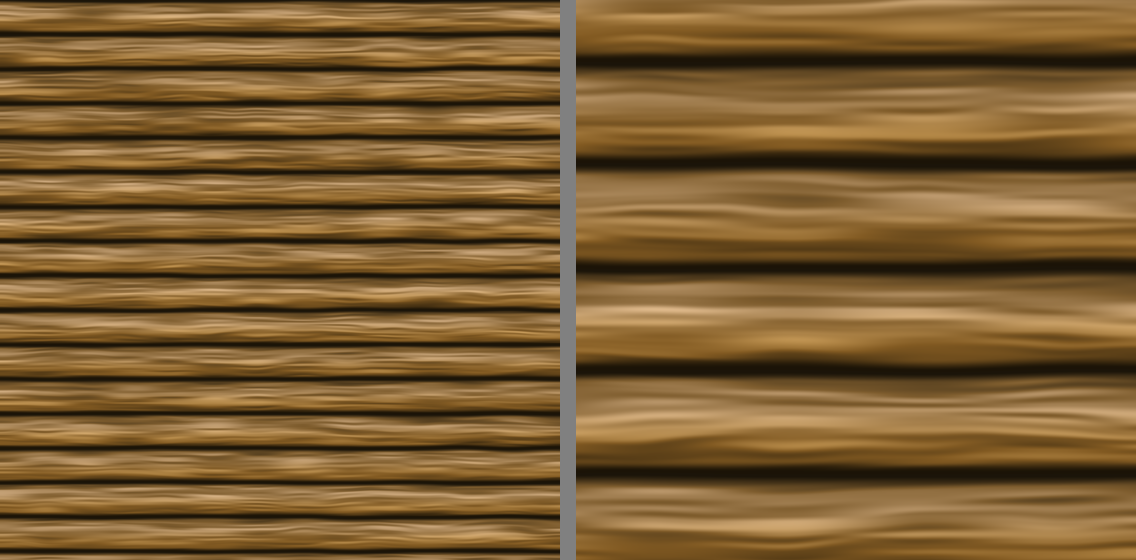
Left, the full canvas; right, a detail of the centre.
This texture is drawn by a Shadertoy shader. Its source:

```glsl
// Stacked horizontal logs: rounded brown bands parted by dark soft seams.
// Each band gets a shading profile, covered by fine wavy wood grain made
// of stretched value noise, and a colour ramp turns the tone into brown.

#define LOGS 16.25          // bands over the canvas height, from the top
#define SEAM_WIDTH 0.13     // soft half width of a seam, in bands
#define SEAM_WOBBLE 0.05    // unevenness of the seams, in bands
#define GRAIN_ROWS 270.0    // fine grain cells over the height
#define GRAIN_COLUMNS 13.0  // fine grain cells over the width
#define GRAIN_WAVE 0.007    // vertical bending of the grain
#define GRAIN_STRENGTH 0.46 // contrast of the grain
#define SAMPLES 3           // vertical samples per pixel

const vec3 SHADOW = vec3(0.105, 0.078, 0.032);
const vec3 BROWN = vec3(0.50, 0.36, 0.165);
const vec3 TAN = vec3(0.71, 0.56, 0.36);

float hash(vec2 p) {
    vec3 q = fract(p.xyx * 0.1031);
    q += dot(q, q.yzx + 33.33);
    return fract((q.x + q.y) * q.z);
}

float noise(vec2 p) {
    vec2 cell = floor(p), f = fract(p);
    f = f * f * (3.0 - 2.0 * f);
    float low = mix(hash(cell), hash(cell + vec2(1, 0)), f.x);
    float high = mix(hash(cell + vec2(0, 1)), hash(cell + vec2(1, 1)), f.x);
    return mix(low, high, f.y);
}

// Signed wood grain: long fibres bent by broad waves
float woodGrain(vec2 uv) {
    float bend = noise(uv * vec2(9.0, 34.0) + 7.0) - 0.5;
    bend += 0.4 * (noise(uv * vec2(24.0, 70.0) + 31.0) - 0.5);
    uv.y += GRAIN_WAVE * bend;
    vec2 cells = vec2(GRAIN_COLUMNS, GRAIN_ROWS);
    float fine = noise(uv * cells) - 0.5;
    float coarse = noise(uv * cells * vec2(0.8, 0.53) + 57.0) - 0.5;
    float patches = noise(uv * vec2(4.0, 48.0) + 83.0) - 0.5;
    return 0.72 * fine + 0.38 * coarse + 0.16 * patches;
}

// Dark to light wood; tones above the last stop run on into pale highlights
vec3 woodColour(float tone) {
    vec3 dark = mix(SHADOW, BROWN, clamp((tone - 0.105) / 0.395, 0.0, 1.0));
    return dark + (TAN - BROWN) * clamp((tone - 0.50) / 0.21, 0.0, 2.0);
}

vec3 logWall(vec2 uv) {
    // Position inside the band, 0 at its top and 1 at its bottom
    float wobble = noise(uv * vec2(11.0, 40.0) + 19.0) - 0.5;
    float row = (1.0 - uv.y) * LOGS + SEAM_WOBBLE * wobble;
    float index = floor(row), p = row - index;

    // Rounded shading, brightest just above the middle
    float bulge = pow(p, 0.88);
    bulge = 4.0 * bulge * (1.0 - bulge);
    float tone = 0.27 + 0.365 * bulge;
    tone += 0.03 * (hash(vec2(index, 5.0)) - 0.5);
    tone += GRAIN_STRENGTH * woodGrain(uv) * (0.55 + 0.45 * bulge);

    // Seam shadow
    float seamDistance = min(p, 1.0 - p);
    tone = mix(0.09, tone, smoothstep(0.005, SEAM_WIDTH, seamDistance));

    // Greyer above, more golden towards the underside
    vec3 colour = woodColour(tone);
    float gold = smoothstep(0.3, 0.8, p);
    return colour * mix(vec3(0.99, 1.01, 1.09), vec3(1.02, 0.98, 0.80), gold);
}

void mainImage(out vec4 fragColor, in vec2 fragCoord) {
    vec3 sum = vec3(0.0);
    for (int i = 0; i < SAMPLES; i++) {
        float shift = (float(i) + 0.5) / float(SAMPLES) - 0.5;
        sum += logWall((fragCoord + vec2(0.0, shift)) / iResolution.xy);
    }
    fragColor = vec4(sum / float(SAMPLES), 1.0);
}
```
